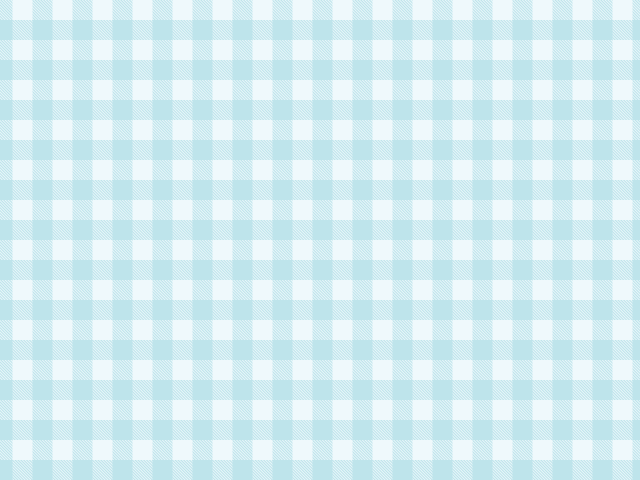
Reproduce this pattern procedurally as a WebGL 2 fragment shader.

```glsl
#version 300 es
precision highp float;

uniform vec2 u_resolution;
out vec4 fragColor;

const vec2 REPEATS = vec2(16.0, 12.0);      // checks across and down
const vec2 BAND_START = vec2(0.8125, 0.0);  // where the dyed band begins in a repeat
const float BAND_WIDTH = 0.5;               // dyed share of a repeat
const float TWILL_COUNT = 14.0;             // diagonal threads per repeat
const float TWILL_WIDTH = 0.59;             // dyed share of a thread
const vec3 WHITE_THREAD = vec3(0.937, 0.976, 0.988);
const vec3 BLUE_THREAD = vec3(0.745, 0.894, 0.922);

// Running total of a unit-period stripe that fills the first part of each period
float stripeIntegral(float p, float duty) {
    return floor(p) * duty + min(fract(p), duty);
}

// Stripe coverage averaged over a footprint, which smooths its edges
float stripe(float p, float duty, float footprint) {
    float halfWidth = 0.5 * footprint;
    return (stripeIntegral(p + halfWidth, duty)
          - stripeIntegral(p - halfWidth, duty)) / footprint;
}

void main() {
    vec2 cell = gl_FragCoord.xy / u_resolution * REPEATS;
    vec2 footprint = REPEATS / u_resolution;

    // Dyed bands of the warp and the weft
    vec2 p = cell - BAND_START;
    float warp = stripe(p.x, BAND_WIDTH, footprint.x);
    float weft = stripe(p.y, BAND_WIDTH, footprint.y);

    // Diagonal twill where a dyed band crosses a white one
    float twill = stripe(TWILL_COUNT * (cell.x + cell.y), TWILL_WIDTH,
                         TWILL_COUNT * length(footprint));

    float both = warp * weft;
    float single = warp + weft - 2.0 * both;
    fragColor = vec4(mix(WHITE_THREAD, BLUE_THREAD, both + single * twill), 1.0);
}
```
